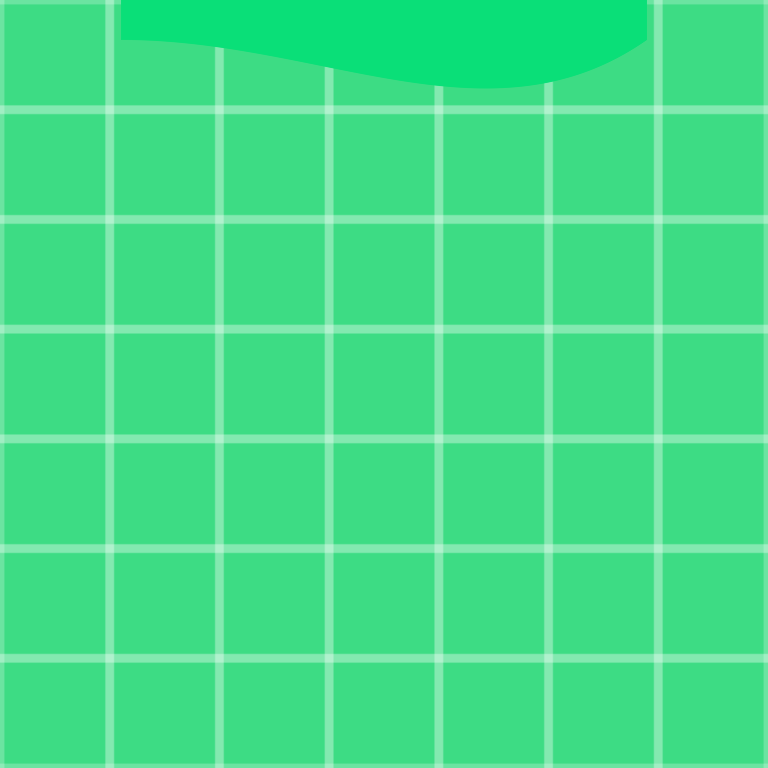
Reproduce this pattern procedurally as a WebGL 1 fragment shader.

```glsl
precision highp float;

// A pale seven-by-seven grid over flat green, with a brighter wavy
// panel hanging from the top. The grid is two blended sets of repeated
// bands; the panel is a box whose lower edge follows a polynomial.

uniform vec2 u_resolution;

// Coverage of the grid bands along one axis, softer on the outer border
float gridBand(float coord, float pixel) {
  float toLine = abs(fract(coord * 7.0 + 0.5) - 0.5) / 7.0;
  float band = 1.0 - smoothstep(-pixel, pixel, toLine - 0.0057);
  float border = step(min(coord, 1.0 - coord), 0.03);
  return band * mix(1.0, 0.65, border);
}

// Coverage of the hanging panel, flat on the left and sagging on the right
float wavyPanel(vec2 uv, float pixel) {
  float t = clamp((uv.x - 0.1576) / 0.6848, 0.0, 1.0);
  float sag = t * t * (1.0 - t) * (0.316 + 0.163 * t);
  float sideDistance = abs(uv.x - 0.5) - 0.3424;
  float bottomDistance = 0.948 - sag - uv.y;
  float edge = max(sideDistance, bottomDistance);
  return 1.0 - smoothstep(-0.6 * pixel, 0.6 * pixel, edge);
}

void main() {
  vec2 uv = gl_FragCoord.xy / u_resolution;
  float pixel = 1.0 / min(u_resolution.x, u_resolution.y);

  vec3 fieldGreen = vec3(0.24, 0.863, 0.518);
  vec3 panelGreen = vec3(0.04, 0.875, 0.47);

  // Both directions blend in turn, so crossings are brighter
  vec3 color = fieldGreen;
  color = mix(color, vec3(1.0), 0.36 * gridBand(uv.x, pixel));
  color = mix(color, vec3(1.0), 0.36 * gridBand(uv.y, pixel));

  // The opaque panel hides the grid
  color = mix(color, panelGreen, wavyPanel(uv, pixel));
  gl_FragColor = vec4(color, 1.0);
}
```
